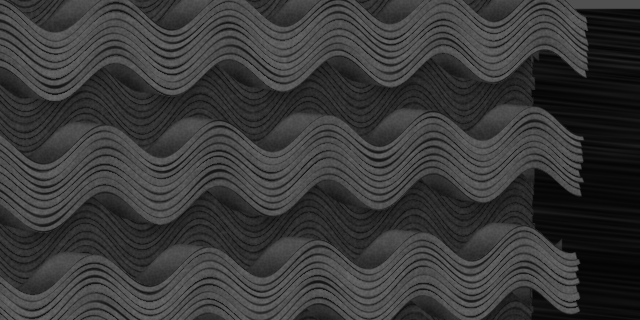
This pattern is drawn by a Shadertoy shader. Its source:

```glsl
float hash(vec2 p) {
    return fract(sin(dot(p, vec2(127.1, 311.7))) * 43758.5);
}

// Cellular noise: distance to the nearest scattered point
float cells(vec2 p) {
    vec2 id = floor(p);
    float nearest = 1.0;
    for (int j = -1; j <= 1; j++)
        for (int i = -1; i <= 1; i++) {
            vec2 c = id + vec2(i, j);
            vec2 point = c + vec2(hash(c), hash(c + 37.0));
            nearest = min(nearest, length(p - point));
        }
    return nearest;
}

// Corrugation with a pitch that tightens to the right
float corrugation(float x, float row) {
    float d = x - 0.3255 + 0.033 * row;
    return cos(6.28319 * d * (2.738 + 0.182 * d));
}

// Height of the upper (side = 1) or lower (side = 0) edge of a stack
float stackEdge(float x, float row, float side) {
    float base = mix(0.321 + 0.062 * x, 0.540 + 0.047 * x, side);
    return base - row * (0.412 - 0.026 * x) + (0.057 - 0.005 * x) * corrugation(x, row);
}

// Distant sheets seen edge-on
float sideSheets(vec2 p) {
    float y = p.y + 0.1 * (p.x - 1.8);
    float streak = cells(vec2(p.x * 2.5, y * 85.0));
    float bands = 0.5 + 0.3 * sin(y * 23.0 + 1.0) + 0.2 * sin(y * 61.0);
    float shade = 0.03 + 0.1 * bands * streak + 0.07 * streak * smoothstep(0.2, 1.0, y);
    return shade * (0.75 + 0.25 * sin(y * 290.0 + 2.0 * sin(y * 47.0)));
}

// Shadowed stack behind, made of thin nested sheets
float rearSheets(vec2 p, float grain) {
    float y = p.y - 0.05 * p.x - 0.068 * corrugation(p.x + 0.06, 0.0);
    float v = y * 46.0 + 0.12 * sin(p.x * 17.0 + y * 60.0);
    float layer = floor(v);
    float gap = smoothstep(0.2, 0.46, abs(fract(v) - 0.5));
    float tone = 0.225 + 0.05 * (hash(vec2(layer, 4.0)) - 0.5) - 0.02 * p.x;
    return mix(tone, 0.1, gap * (0.65 + 0.35 * sin(p.x * 9.0 + layer * 2.4))) + 0.06 * grain;
}

void mainImage(out vec4 fragColor, in vec2 fragCoord) {
    vec2 p = fragCoord / iResolution.y;
    float aa = 1.0 / iResolution.y;
    float grain = cells(p * 110.0) - 0.5 + 0.5 * (cells(p * 33.0) - 0.5);

    float shade = sideSheets(p);
    shade = mix(shade, 0.31, smoothstep(-aa, aa, p.y - 0.972) * step(1.7, p.x));

    float rearEnd = 1.66 + 0.012 * hash(vec2(floor(p.y * 46.0), 9.0));
    shade = mix(shade, rearSheets(p, grain), smoothstep(aa, -aa, p.x - rearEnd));

    for (int k = -1; k <= 1; k++) {
        float row = float(k);
        float top = stackEdge(p.x, row, 1.0);
        float bottom = stackEdge(p.x, row, 0.0);
        float end = 1.82 - 0.014 * row;
        float wave = corrugation(p.x, row);

        // Outline swept back to the left, above and below
        float backTop = top;
        float backBottom = bottom;
        for (int i = 1; i <= 10; i++) {
            float t = float(i) / 10.0;
            backTop = max(backTop, stackEdge(p.x + 0.09 * t, row, 1.0) + 0.008 * t);
            backBottom = min(backBottom, stackEdge(p.x + 0.1 * t, row, 0.0) + 0.018 * t);
        }

        // Shadow cast below the stack
        float below = bottom - p.y;
        shade *= 1.0 - 0.4 * exp(-max(below, 0.0) * 28.0) * step(0.0, below) * step(p.x, 1.66);

        // Upper surface receding to the left
        float rise = (p.y - top + 0.056 * (wave + 1.0)) / 0.112;
        float surface = mix(0.17, 0.31, smoothstep(0.0, 0.85, rise)) + 0.05 * grain;
        surface *= 0.8 + 0.2 * smoothstep(0.0, 0.012, backTop - p.y);
        float surfaceMask = smoothstep(-aa, aa, backTop - p.y) * smoothstep(-aa, aa, p.y - top);
        shade = mix(shade, surface, surfaceMask * smoothstep(aa, -aa, p.x - end + 0.05));

        // Underside showing through each arch
        float under = mix(0.2, 0.1, smoothstep(0.0, 0.06, below)) + 0.04 * grain;
        float underMask = smoothstep(-aa, aa, p.y - backBottom) * smoothstep(-aa, aa, below);
        shade = mix(shade, under, underMask * smoothstep(aa, -aa, p.x - end + 0.15));

        // Front edges of nine sheets with uneven dark gaps
        float v = (p.y - bottom) / (top - bottom) * 9.0;
        v += 0.16 * sin(p.x * 13.0 + v * 0.9 + row * 2.0) * smoothstep(0.0, 1.0, v) * smoothstep(9.0, 8.0, v);
        float layer = floor(v);
        float f = fract(v);
        float seed = hash(vec2(layer, row + 5.0)) * 6.28;
        float drift = sin(p.x * 11.0 + seed) + 0.6 * sin(p.x * 29.0 + seed * 3.0);
        float halfGap = 0.08 + 0.045 * drift + 0.07 * wave * wave;
        float soft = 9.0 * aa / (top - bottom);
        float gap = smoothstep(-soft, soft, abs(f - 0.5) - 0.5 + max(halfGap, 0.03));
        float face = 0.325 + 0.045 * (hash(vec2(layer, row)) - 0.5) + 0.03 * f;
        face += 0.07 * grain - 0.018 * wave;
        face = mix(face, 0.07, gap * clamp(0.65 + 0.25 * drift, 0.3, 0.95));
        float raggedEnd = end + 0.016 * (hash(vec2(layer, row + 11.0)) - 0.5) - 0.006 * f;
        float faceMask = smoothstep(-aa, aa, p.y - bottom) * smoothstep(-aa, aa, top - p.y);
        shade = mix(shade, face, faceMask * smoothstep(aa, -aa, p.x - raggedEnd));
    }

    fragColor = vec4(vec3(clamp(shade, 0.0, 1.0)), 1.0);
}
```
